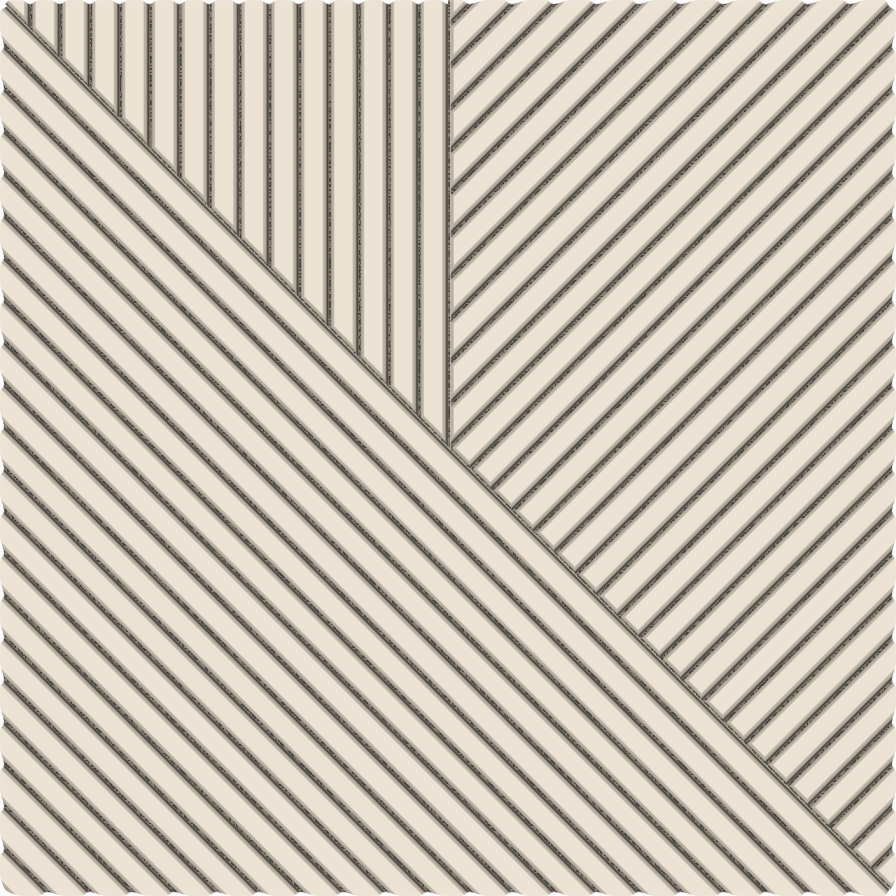
This pattern is drawn by a three.js fragment shader. Its source:

```glsl
// Cream ribbed panel: three fields of grooved slats meeting along a diagonal and a vertical seam.
varying vec2 vUv;

const float PITCH = 1.0 / 30.0;
const float SOFT = 0.03;
const float DIAGONAL = 0.70710678;

const vec3 CREAM = vec3(0.925, 0.892, 0.832);
const vec3 SHOULDER = vec3(0.73, 0.69, 0.64);
const vec3 SLOPE = vec3(0.62, 0.58, 0.54);
const vec3 SHADE = vec3(0.51, 0.48, 0.44);
const vec3 DEEP = vec3(0.23, 0.23, 0.20);
const vec3 BACKDROP = vec3(0.99);

float hash(vec2 p) {
  return fract(sin(dot(p, vec2(127.1, 311.7))) * 43758.5453);
}

// Signed offset to the nearest groove, in slat pitches.
float repeatOffset(float across) {
  return fract(across / PITCH + 0.5) - 0.5;
}

float nearest(float a, float b) {
  return abs(a) < abs(b) ? a : b;
}

float band(float offset, float center, float halfWidth) {
  return 1.0 - smoothstep(halfWidth - SOFT, halfWidth + SOFT, abs(offset - center));
}

float roundedBox(vec2 p, vec2 halfSize, float radius) {
  vec2 q = abs(p) - halfSize + radius;
  return length(max(q, 0.0)) + min(max(q.x, q.y), 0.0) - radius;
}

// Shaded cross section from the broad shoulder down to the speckled core.
vec3 grooveColor(float offset, float grain) {
  vec3 color = mix(CREAM, SHOULDER, band(offset, 0.0, 0.19));
  color = mix(color, SLOPE, band(offset, 0.0, 0.105));
  color = mix(color, SHADE, 0.8 * band(offset, 0.01, 0.075));
  color = mix(color, DEEP, 0.85 * band(offset, -0.035, 0.028));
  return mix(color, DEEP, smoothstep(0.25, 0.75, grain) * band(offset, 0.045, 0.03));
}

void main() {
  vec2 p = vUv - 0.5;
  float diagonal = (p.x + p.y) * DIAGONAL;
  float rising = (p.x - p.y) * DIAGONAL;

  // Slat direction in each of the three fields.
  bool upper = diagonal > 0.0;
  bool rightField = upper && p.x > 0.0;
  float across = upper ? (rightField ? rising : p.x) : diagonal;
  float slat = repeatOffset(across);

  // Seams cut off the slats on their upper and right sides.
  float groove = slat;
  if (upper) groove = nearest(groove, diagonal / PITCH);
  if (rightField) groove = nearest(groove, p.x / PITCH);

  float grain = hash(floor(vUv * 512.0));
  vec3 color = grooveColor(groove, grain);

  // Fine highlights along the two seams.
  float glint = band(diagonal / PITCH, 0.015, 0.016);
  if (upper) glint = max(glint, band(p.x / PITCH, 0.085, 0.016));
  color = mix(color, CREAM, 0.65 * glint);

  // Rounded slat ends scallop the outer border.
  float notch = 0.0045 * smoothstep(0.2, 0.5, 0.5 - abs(slat));
  float border = roundedBox(p, vec2(0.5), 0.014) + notch;
  color = mix(color, BACKDROP, smoothstep(-0.001, 0.001, border));

  gl_FragColor = vec4(color, 1.0);
}
```
